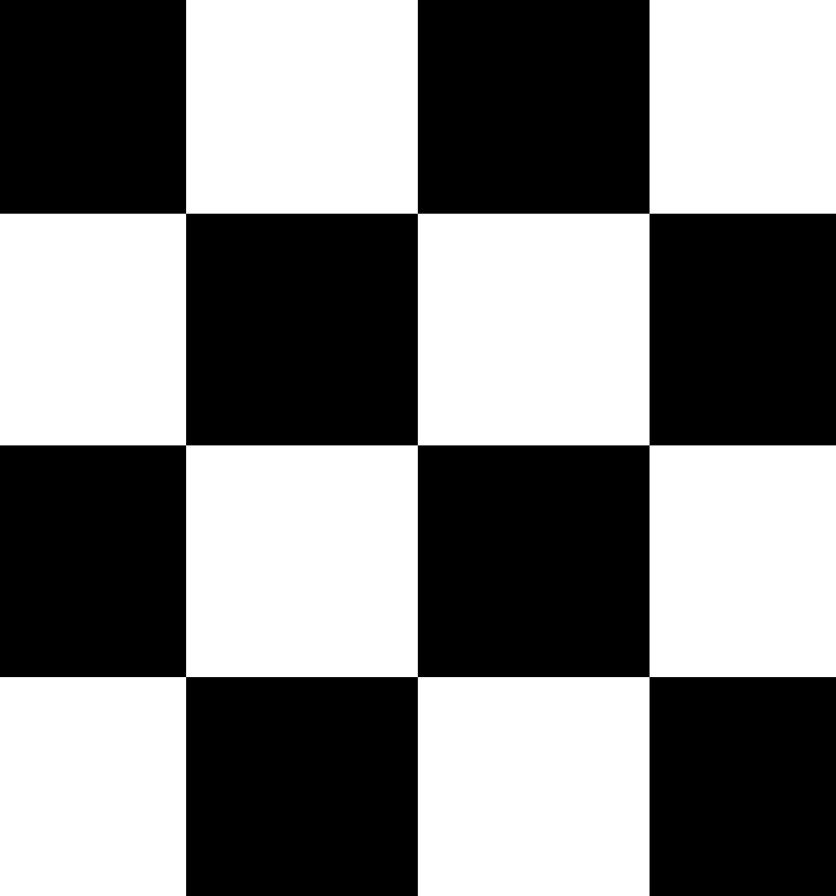
This pattern is drawn by a Shadertoy shader. Its source:

```glsl
// Black and white checkerboard of large squares, cropped at the canvas borders.

const float SQUARE_SIZE = 0.2586;              // side of a square, in canvas heights
const vec2 CORNER = vec2(0.4998, 0.5029);      // a shared corner, as a canvas fraction
const vec3 DARK = vec3(0.0);
const vec3 LIGHT = vec3(1.0);

// Signed distance to the nearest edge: positive in even cells, negative in odd ones.
vec2 stripeDistance(vec2 cell) {
    return 0.5 - abs(mod(cell + 0.5, 2.0) - 1.0);
}

void mainImage(out vec4 fragColor, in vec2 fragCoord) {
    // Square units, counted from the shared corner
    vec2 cell = (fragCoord - CORNER * iResolution.xy) / (SQUARE_SIZE * iResolution.y);
    float pixel = 1.0 / (SQUARE_SIZE * iResolution.y);

    // Antialiased stripe signs; their product alternates the squares
    vec2 stripe = clamp(2.0 * stripeDistance(cell) / pixel, -1.0, 1.0);
    float checker = 0.5 + 0.5 * stripe.x * stripe.y;

    fragColor = vec4(mix(DARK, LIGHT, checker), 1.0);
}
```
